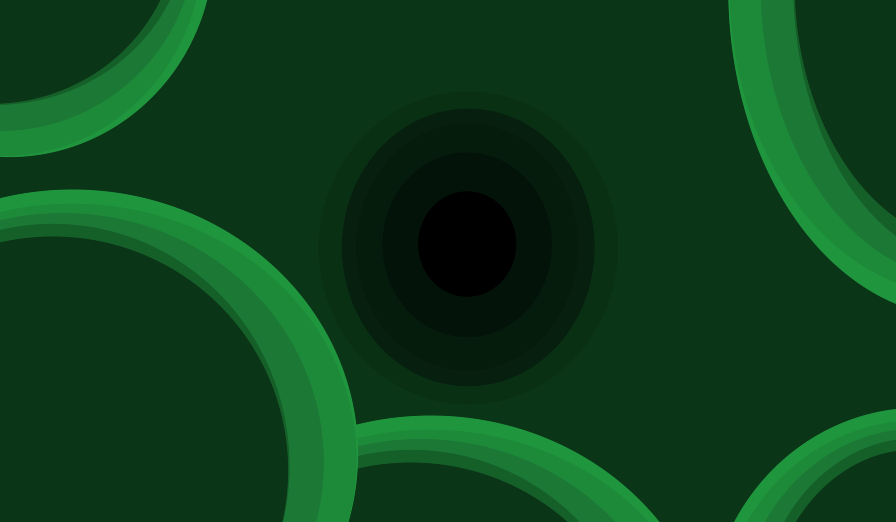
Write a Shadertoy shader that draws this background.

```glsl
const vec3 BACKDROP = vec3(0.040, 0.208, 0.090);
const vec3 BRIGHT   = vec3(0.122, 0.588, 0.243);
const vec3 MEDIUM   = vec3(0.114, 0.540, 0.227);
const vec3 DEEP     = vec3(0.108, 0.470, 0.208);
const vec3 SHADE    = vec3(0.083, 0.375, 0.162);

// Ellipses are packed as vec4(centre, radii), in units of canvas height.
float ellipseDistance(vec2 p, vec4 e) {
    vec2 q = p - e.xy;
    float k = length(q / e.zw);
    return k * (k - 1.0) / max(length(q / (e.zw * e.zw)), 1e-4);
}

vec3 paintEllipse(vec3 base, vec3 tint, vec2 p, vec4 e, float pixel) {
    float coverage = 1.0 - smoothstep(-0.6 * pixel, 0.6 * pixel, ellipseDistance(p, e));
    return mix(base, tint, coverage);
}

// Blend two ellipses with separate amounts along x and y.
vec4 blendEllipses(vec4 outer, vec4 inner, vec2 amount) {
    return mix(outer, inner, amount.xyxy);
}

// Nested crescents: skew.x and skew.y bunch the bands toward the rim on that axis.
vec3 paintRing(vec3 base, vec2 p, vec4 outer, vec4 inner, vec2 skew, float pixel) {
    vec3 even = vec3(0.30, 0.50, 0.73);
    vec3 bunched = vec3(0.02, 0.49, 0.98);
    vec3 stepX = mix(even, bunched, skew.x);
    vec3 stepY = mix(even, bunched, skew.y);
    vec3 tints[4] = vec3[4](MEDIUM, DEEP, SHADE, BACKDROP);
    vec3 color = paintEllipse(base, BRIGHT, p, outer, pixel);
    for (int i = 0; i < 4; i++) {
        vec2 amount = i < 3 ? vec2(stepX[i], stepY[i]) : vec2(1.0);
        color = paintEllipse(color, tints[i], p, blendEllipses(outer, inner, amount), pixel);
    }
    return color;
}

// Stacked dark discs around a black core.
vec3 paintHole(vec3 base, vec2 p, float pixel) {
    vec3 color = base;
    color = paintEllipse(color, vec3(0.040, 0.190, 0.080), p, vec4(0.897, 0.525, 0.287, 0.300), pixel);
    color = paintEllipse(color, vec3(0.022, 0.122, 0.056), p, vec4(0.897, 0.526, 0.242, 0.266), pixel);
    color = paintEllipse(color, vec3(0.020, 0.110, 0.050), p, vec4(0.895, 0.527, 0.213, 0.237), pixel);
    color = paintEllipse(color, vec3(0.012, 0.075, 0.038), p, vec4(0.895, 0.531, 0.1625, 0.177), pixel);
    return paintEllipse(color, vec3(0.0), p, vec4(0.895, 0.5325, 0.094, 0.101), pixel);
}

void mainImage(out vec4 fragColor, in vec2 fragCoord) {
    float pixel = 1.0 / iResolution.y;
    vec2 p = fragCoord * pixel;
    vec3 color = paintHole(BACKDROP, p, pixel);

    // Lower rings: the left one overlaps its shifted twin
    vec4 largeOuter = vec4(0.139, 0.130, 0.547, 0.507);
    vec4 largeInner = vec4(0.101, 0.099, 0.451, 0.448);
    vec4 twinShift = vec4(0.686, -0.433, 0.0, 0.0);
    vec2 sideSkew = vec2(1.0, 0.0);
    color = paintRing(color, p, largeOuter + twinShift, largeInner + twinShift, sideSkew, pixel);
    color = paintRing(color, p, largeOuter, largeInner, sideSkew, pixel);
    color = paintRing(color, p, vec4(1.760, -0.211, 0.406, 0.430),
                      vec4(1.753, -0.200, 0.283, 0.339), 0.4 * sideSkew, pixel);

    // Upper corner rings
    color = paintRing(color, p, vec4(0.018, 1.103, 0.392, 0.404),
                      vec4(-0.018, 1.146, 0.359, 0.345), sideSkew.yx, pixel);
    color = paintRing(color, p, vec4(1.843, 1.022, 0.448, 0.630),
                      vec4(1.872, 1.034, 0.350, 0.504), sideSkew, pixel);

    fragColor = vec4(color, 1.0);
}
```
